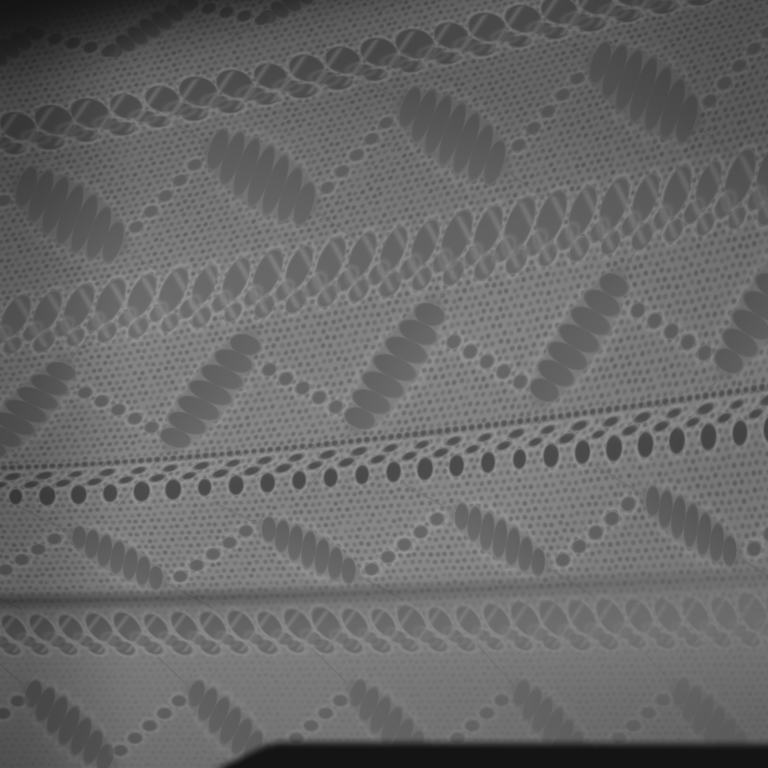
Write a Shadertoy shader that draws this texture.

```glsl
const float SOFT = 0.002;
const vec3 YARN = vec3(1.0);
const vec3 SHADOW = vec3(0.08);

float hash(vec2 p) {
    return fract(sin(dot(p, vec2(127.1, 311.7))) * 43758.545);
}

float band(float x, float width) {
    return exp(-x * x / (width * width));
}

// Height along the sagging cloth: courses climb to the right, more so higher up
float clothHeight(vec2 p) {
    float v = p.y;
    for (int i = 0; i < 10; i++) {
        float bend = mix(1.5, 1.12, smoothstep(0.32, 0.6, v));
        v = p.y - 0.22 * pow(max(p.x, 0.0), bend) * smoothstep(0.05, 0.75, v);
    }
    return v;
}

// Reliefs hold x = opening, y = raised strand
vec2 relief(float d) {
    return vec2(smoothstep(SOFT, -SOFT, d), band(d - 0.002, 0.0026));
}

float ovalDistance(vec2 p, vec2 size) {
    return (length(p / size) - 1.0) * min(size.x, size.y);
}

vec2 ovalRow(vec2 p, float height, float spacing, float shift, vec2 size, float lean) {
    p.y -= height;
    float cell = (p.x - lean * p.y) / spacing + shift;
    size *= 0.88 + 0.24 * hash(vec2(floor(cell), height * 91.0));
    return relief(ovalDistance(vec2((fract(cell) - 0.5) * spacing, p.y), size));
}

// Three staggered courses of openings crossed by slanted strands
vec2 latticeBand(vec2 p, float height, float spacing, vec2 size, float lean) {
    vec2 tiers = ovalRow(p, height + size.y * 0.45, spacing, 0.0, size, lean);
    vec2 small = size * vec2(0.68, 0.42);
    tiers = max(tiers, ovalRow(p, height - size.y * 0.5, spacing, 0.5, small, lean));
    tiers = max(tiers, ovalRow(p, height - size.y * 1.05, spacing, 0.1, small * 1.1, lean));
    float dy = p.y - height;
    float strand = band(abs(fract((p.x + lean * 1.6 * dy) / spacing) - 0.5) - 0.5, 0.1);
    strand *= smoothstep(1.5, 1.2, abs(dy) / size.y);
    return vec2(tiers.x * (1.0 - 0.55 * strand), max(tiers.y, 0.7 * strand));
}

vec2 rotate(vec2 p, float angle) {
    float c = cos(angle), s = sin(angle);
    return vec2(c * p.x + s * p.y, c * p.y - s * p.x);
}

// Slanted leaf built from a stack of lens-shaped openings
vec2 leaf(vec2 p, vec2 size, float angle, float ribs) {
    vec2 a = rotate(p, angle);
    float spacing = 2.0 * size.x / ribs;
    float cell = (a.x + 0.3 * a.y) / spacing + 0.5 * ribs;
    float along = (floor(cell) + 0.5) / ribs * 2.0 - 1.0;
    float taper = sqrt(max(1.0 - 0.75 * along * along, 0.0)) * step(abs(along), 1.0);
    vec2 lens = vec2(spacing * 0.55, max(size.y * taper, 0.0001));
    vec2 holes = relief(ovalDistance(vec2((fract(cell) - 0.5) * spacing, a.y), lens));
    float body = smoothstep(0.004, -0.004, ovalDistance(a, size * vec2(1.08, 0.95)));
    float shade = 0.9 + 0.15 * a.y / size.y;
    return vec2(max(holes.x, 0.55 * body) * shade, holes.y * taper * 0.8);
}

// Diagonal run of five eyelets
vec2 eyeletChain(vec2 p, float stepSize, float angle) {
    vec2 a = rotate(p, angle);
    float index = clamp(floor(a.x / stepSize + 0.5), -2.0, 2.0);
    vec2 local = rotate(vec2(a.x - index * stepSize, a.y), -angle);
    return relief(ovalDistance(local, vec2(0.0095, 0.0072)));
}

vec2 leafRow(vec2 p, float height, float period, float start, vec2 size, float angle, vec2 chainTurn) {
    float cell = (p.x - start) / period + 0.5;
    vec2 local = vec2((fract(cell) - 0.5) * period, p.y - height);
    float vary = hash(vec2(floor(cell), height * 57.0)) - 0.5;
    vec2 between = local - vec2(sign(local.x) * period * 0.5, chainTurn.y);
    vec2 chain = eyeletChain(between, 0.025, chainTurn.x) * vec2(0.9, 0.9);
    return max(leaf(local, size * (1.0 + 0.1 * vary), angle + 0.08 * vary, 7.0), chain);
}

// Fine stitch holes with per-stitch jitter
float stitches(vec2 p, vec2 pitch) {
    vec2 s = p / pitch;
    s.x += 0.5 * mod(floor(s.y), 2.0) + 0.5 * sin(p.y * 23.0);
    vec2 id = floor(s);
    vec2 jitter = 0.25 * (vec2(hash(id), hash(id + 19.0)) - 0.5);
    return smoothstep(0.5, 0.1, length(fract(s) - 0.5 + jitter)) * (0.6 + 0.7 * hash(id + 7.0));
}

float lighting(vec2 p) {
    float light = 0.525 - 0.14 * smoothstep(0.55, 1.0, p.y);
    light -= 0.13 * smoothstep(0.2, 0.0, p.x) + 0.06 * smoothstep(0.6, 1.0, p.x);
    light -= 0.08 * smoothstep(0.25, 0.0, p.y);
    return light + 0.012 * sin(p.x * 9.0 + 3.0 * sin(p.y * 7.0)) * sin(p.y * 11.0 - p.x * 4.0);
}

void mainImage(out vec4 fragColor, in vec2 fragCoord) {
    vec2 p = fragCoord / iResolution.xy;
    vec2 cloth = vec2(p.x, clothHeight(p));
    float lowFade = mix(1.0, 1.0 - 0.65 * p.x, smoothstep(0.24, 0.2, cloth.y));

    // Leaf courses, top to bottom
    vec2 knit = leafRow(cloth, 0.928, 0.2, -0.005, vec2(0.06, 0.017), 0.4, vec2(-0.4, 0.0)) * vec2(0.35, 0.8);
    knit = max(knit, leafRow(cloth, 0.706, 0.249, 0.091, vec2(0.085, 0.038), -0.68, vec2(0.7, 0.0)) * vec2(0.22, 0.8));
    knit = max(knit, leafRow(cloth, 0.463, 0.24, 0.034, vec2(0.074, 0.029), 0.78, vec2(-0.52, -0.008)) * vec2(0.27, 0.9));
    knit = max(knit, leafRow(cloth, 0.271, 0.249, 0.153, vec2(0.069, 0.022), -0.46, vec2(0.55, 0.0)) * vec2(0.28, 0.9));
    knit = max(knit, leafRow(cloth, 0.055, 0.21, 0.09, vec2(0.07, 0.025), -0.76, vec2(0.7, 0.0)) * vec2(0.27, 0.9));

    // Lattice bands
    knit = max(knit, latticeBand(cloth, 0.824, 0.047, vec2(0.021, 0.019), -0.5) * vec2(0.28, 1.2));
    knit = max(knit, latticeBand(cloth, 0.575, 0.041, vec2(0.0165, 0.025), 0.35) * vec2(0.2, 0.9));
    knit = max(knit, latticeBand(cloth, 0.174, 0.037, vec2(0.015, 0.018), -0.5) * vec2(0.26, 0.9));

    // Open eyelet border
    knit = max(knit, ovalRow(cloth, 0.353, 0.041, 0.0, vec2(0.0095, 0.0115), 0.0) * vec2(0.44, 0.8));
    knit = max(knit, ovalRow(cloth, 0.3685, 0.041, 0.5, vec2(0.009, 0.0045), 0.8) * vec2(0.42, 0.8));
    knit = max(knit, ovalRow(cloth, 0.379, 0.041, 0.1, vec2(0.0095, 0.0045), 0.8) * vec2(0.4, 0.8));
    knit = max(knit, ovalRow(cloth, 0.391, 0.0105, 0.0, vec2(0.0038, 0.003), 0.0) * vec2(0.36, 0.1));
    knit *= lowFade;

    float mesh = stitches(cloth, vec2(0.0098, 0.0082)) * (1.0 - smoothstep(0.02, 0.12, knit.x));
    mesh *= mix(0.05, 0.18, smoothstep(0.19, 0.26, cloth.y));
    float value = lighting(p) * (1.0 - knit.x - mesh + 0.11 * knit.y);

    // Fold shadow, fading to the right
    float fold = cloth.y - 0.218;
    value *= 1.0 - (0.28 * band(fold, 0.009) + 0.12 * band(fold + 0.015, 0.02)) * (1.0 - 0.75 * p.x);

    // Dark surroundings at the upper left and lower edge
    float corner = smoothstep(0.86, 1.0, p.y - 0.2 * p.x);
    float hem = 0.034 * smoothstep(0.27, 0.37, p.x) - 0.004 * p.x;
    float floorShade = smoothstep(0.01, -0.008, p.y - hem) * smoothstep(0.27, 0.3, p.x);
    fragColor = vec4(mix(YARN * value, SHADOW, max(corner, floorShade)), 1.0);
}
```
